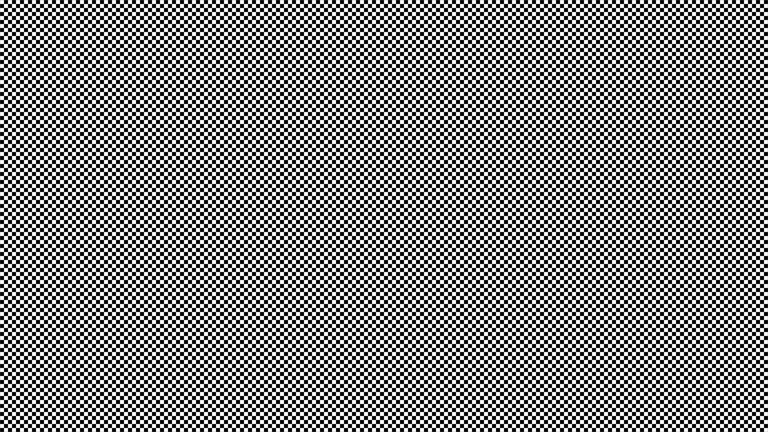
Give the GLSL for this pattern, as a Shadertoy shader.

```glsl
// Signed distance to the nearest grid line, alternating in sign from cell to cell
vec2 alternatingDistance(vec2 p) {
    return 0.5 - abs(mod(p + 0.5, 2.0) - 1.0);
}

void mainImage(out vec4 fragColor, in vec2 fragCoord) {
    // Even cell counts on both axes let the board wrap
    vec2 cells = vec2(192.0, 108.0);
    vec2 p = fragCoord / iResolution.xy * cells;

    // Soft stripes along each axis, from -1 to 1
    vec2 edge = 0.75 * cells / iResolution.xy;
    vec2 stripes = 2.0 * smoothstep(-edge, edge, alternatingDistance(p)) - 1.0;

    // Their product is the checkerboard, dark at the origin
    float light = 0.5 - 0.5 * stripes.x * stripes.y;
    fragColor = vec4(mix(vec3(0.005), vec3(0.995), light), 1.0);
}
```
